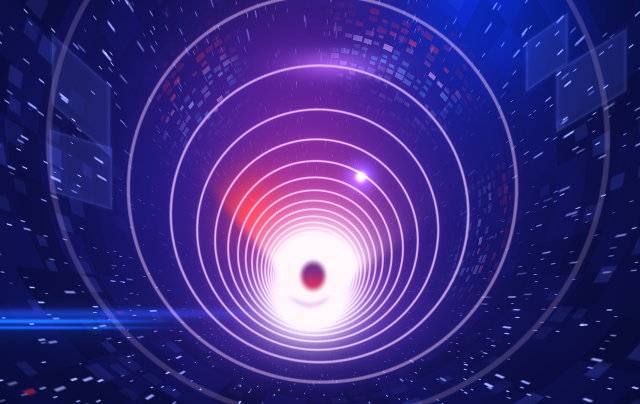
Give the GLSL for this background, as a Shadertoy shader.

```glsl
// Draws a neon tunnel of light rings converging on a white-hot core, with flying data blocks.

float hash(vec2 p) {
    return fract(sin(dot(p, vec2(12.9898, 78.233))) * 43758.5453);
}

float glow(vec2 p, vec2 center, vec2 size) {
    vec2 q = (p - center) / size;
    return exp(-dot(q, q));
}

// Scattered bars, one candidate per cell of the tunnel wall
float bars(vec2 wall, vec2 count, vec2 size, float density) {
    vec2 cell = floor(wall * count);
    vec2 shift = vec2(hash(cell + count), hash(cell + 7.3)) - 0.5;
    size *= 0.5 + 0.5 * hash(cell + 3.7);
    vec2 d = abs(fract(wall * count) - 0.5 - shift * (0.9 - 2.0 * size)) - size;
    vec2 edge = 1.0 - smoothstep(vec2(-0.06), vec2(0.06), d);
    float lit = step(1.0 - density, hash(cell + count.yx));
    return edge.x * edge.y * lit * (0.3 + 0.7 * hash(cell + 11.1));
}

// Translucent tilted pane with a brighter rim
float pane(vec2 p, vec2 center, vec2 halfSize, float slant) {
    p -= center;
    p.y += slant * p.x;
    vec2 d = abs(p) - halfSize;
    float m = max(d.x, d.y);
    return smoothstep(0.003, -0.003, m) * 0.1 + 0.15 * exp(-abs(m) / 0.003);
}

void mainImage(out vec4 fragColor, in vec2 fragCoord) {
    vec2 p = fragCoord / iResolution.y;
    p.x *= 1.58 * iResolution.y / iResolution.x;
    float pixel = 1.0 / iResolution.y;

    // Tunnel radius: the circle with centre vanish + drift * r that passes through p
    vec2 vanish = vec2(0.765, 0.265), drift = vec2(0.065, 0.56);
    vec2 q = p - vanish;
    float k = 1.0 - dot(drift, drift), b = dot(q, drift);
    float r = max((sqrt(b * b + k * dot(q, q)) - b) / k, 0.001);
    vec2 spoke = q - drift * r;
    float angle = atan(spoke.y, spoke.x);
    vec2 wall = vec2(angle / 6.28318 + 0.5, log(r));

    // Fan of light opening upward from the core
    float fan = smoothstep(-0.02, 0.03, p.y - 0.344 + 1.2 * (p.x - 0.67))
              * smoothstep(-0.02, 0.04, p.y - 0.33 - 0.75 * (p.x - 0.905));

    // Colour washes
    vec3 col = vec3(0.035, 0.05, 0.25);
    col = mix(col, vec3(0.13, 0.11, 0.58), glow(p, vec2(0.74, 0.57), vec2(0.62, 0.52)));
    col = mix(col, vec3(0.03, 0.2, 0.95), 0.8 * glow(p, vec2(1.17, 1.02), vec2(0.25, 0.27)));
    col = mix(col, vec3(0.42, 0.13, 0.62), 0.85 * glow(p, vec2(0.74, 0.66), vec2(0.25, 0.38)));
    col = mix(col, vec3(0.36, 0.2, 0.78), 0.7 * glow(p, vec2(0.77, 0.22), vec2(0.26, 0.12)));
    col = mix(col, vec3(0.82, 0.25, 0.62), mix(0.5, 0.9, fan) * glow(p, vec2(0.77, 0.42), vec2(0.2, 0.21)));
    col = mix(col, vec3(1.0, 0.24, 0.32), mix(0.35, 0.95, fan) * glow(p, vec2(0.62, 0.465), vec2(0.085, 0.1)));

    // Faint wall texture and dark patches
    float patches = hash(floor(wall * vec2(38.0, 9.0)));
    col *= 1.0 - 0.25 * patches * smoothstep(0.35, 0.7, r);
    col += vec3(0.2, 0.25, 0.5) * bars(wall, vec2(75.0, 14.0), vec2(0.42), 0.16) * 0.3 * smoothstep(0.4, 0.75, r);

    // Panes floating near the sides
    float panes = pane(p, vec2(0.2, 0.765), vec2(0.07, 0.085), 0.9)
                + pane(p, vec2(0.2, 0.58), vec2(0.075, 0.075), 0.3)
                + pane(p, vec2(1.46, 0.8), vec2(0.085, 0.075), -0.6)
                + pane(p, vec2(1.35, 0.87), vec2(0.05, 0.06), -0.7);
    col += vec3(0.5, 0.6, 0.95) * panes;

    // Radial streaks and dust
    float outer = smoothstep(0.36, 0.65, r);
    for (int i = 0; i < 3; i++) {
        float s = float(i);
        vec2 count = vec2(90.0 + 37.0 * s, 9.0 + 6.0 * s);
        float streak = bars(wall + vec2(0.0, 0.31 * s), count, vec2(0.07, 0.2), 0.2);
        col += vec3(0.75, 0.82, 1.0) * streak * (0.12 + 0.75 * outer);
    }
    float low = smoothstep(0.6, 0.5, p.y) * smoothstep(0.55, 0.8, r);
    col = mix(col, vec3(0.95, 0.15, 0.3), low * bars(wall, vec2(83.0, 10.0), vec2(0.14, 0.26), 0.07));

    // Band of coloured blocks around the wall
    float band = exp(-pow((r - 0.41) / 0.055, 2.0));
    float arcs = exp(-pow((angle - 1.05) / 0.42, 4.0)) + exp(-pow((angle - 2.42) / 0.3, 4.0))
               + 0.6 * exp(-pow((angle + 0.2) / 0.35, 4.0));
    float blocks = bars(wall, vec2(100.0, 36.0), vec2(0.45, 0.38), 0.55) * band * arcs;
    vec3 tint = mix(vec3(0.2, 0.5, 0.95), vec3(0.85, 0.65, 0.95), hash(floor(wall * vec2(50.0, 18.0))));
    tint = mix(tint, vec3(1.0, 0.2, 0.38), smoothstep(0.41, 0.45, r));
    col = mix(col, tint, 0.75 * blocks);
    col += vec3(0.3, 0.2, 0.3) * glow(p, vec2(0.83, 0.84), vec2(0.12, 0.035));

    // Light rings, evenly spaced in depth
    for (int i = 0; i < 24; i++) {
        float radius = 1.0 / (1.45 + 0.637 * float(i));
        float d = abs(length(q - drift * radius) - radius);
        float width = 0.0015 + 0.011 * radius * radius;
        float line = smoothstep(width + pixel, max(width - pixel, 0.0), d);
        float strength = mix(0.85, 0.17, smoothstep(0.22, 0.68, radius));
        col = mix(col, vec3(0.96, 0.83, 0.98), strength * line);
        col += vec3(0.5, 0.2, 0.5) * 0.16 * strength * exp(-d / 0.008);
    }

    // White-hot core with its dark eye
    float core = 1.4 * glow(p, vec2(0.765, 0.245), vec2(0.105, 0.085))
               + 1.3 * fan * glow(p, vec2(0.785, 0.34), vec2(0.125, 0.115))
               + 0.8 * glow(p, vec2(0.77, 0.31), vec2(0.09));
    col = mix(col, vec3(1.0, 0.97, 0.99), clamp(core, 0.0, 1.0));
    vec3 eye = mix(vec3(0.8, 0.12, 0.35), vec3(0.42, 0.12, 0.5), smoothstep(0.29, 0.34, p.y));
    float eyeDist = length((p - vec2(0.773, 0.317)) / vec2(0.034, 0.04));
    col = mix(col, eye, 0.92 * smoothstep(1.15, 0.55, eyeDist));
    float crescent = exp(-pow((length(p - vec2(0.765, 0.3)) - 0.055) / 0.008, 2.0));
    col = mix(col, vec3(0.85, 0.6, 0.9), 0.4 * crescent * smoothstep(0.275, 0.25, p.y));

    // Blue horizontal flare and violet sparkle
    float fade = smoothstep(0.5, 0.1, p.x);
    float lines = exp(-pow((p.y - 0.205) / 0.005, 2.0)) + 0.8 * exp(-pow((p.y - 0.189) / 0.004, 2.0));
    col += vec3(0.05, 0.4, 0.95) * fade * (0.8 * lines + 0.3 * exp(-abs(p.y - 0.2) / 0.025));
    col += vec3(0.1, 0.25, 0.7) * 0.5 * smoothstep(0.75, 0.3, p.x) * exp(-pow((p.y - 0.224) / 0.012, 2.0));
    vec2 spark = vec2(0.891, 0.562);
    col += vec3(0.4, 0.4, 1.0) * 0.6 * glow(p, spark, vec2(0.035)) + glow(p, spark, vec2(0.011));

    fragColor = vec4(clamp(col, 0.0, 1.0), 1.0);
}
```
